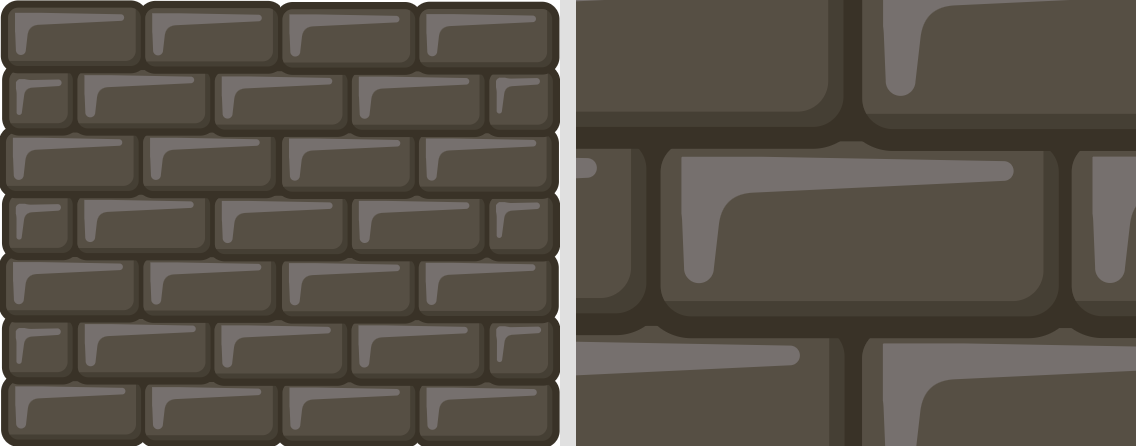
Left: the whole. Right: its middle third, enlarged.
This texture is drawn by a WebGL 2 fragment shader. Its source:

```glsl
#version 300 es
precision highp float;

uniform vec2 u_resolution;
out vec4 outColor;

// Layout, in units where the canvas measures SIZE (y runs downward)
const vec2 SIZE = vec2(7.68, 6.12);
const int ROWS = 7;
const float FULL_COLUMNS = 4.0;
const vec2 PITCH = vec2(1.88, 0.854);
const float FIRST_ROW_Y = 0.51;
const float EVEN_START = 0.085;
const float ODD_START = 1.035;
const float HALF_BRICK_OFFSET = 0.475;
const vec2 FULL_FACE = vec2(1.82, 0.80);
const vec2 HALF_FACE = vec2(0.87, 0.80);
const float CORNER = 0.14;
const float OUTLINE = 0.10;
const float SHADE = 0.07;

// Irregular laying of the bricks
const float SAG = 0.014;
const float LEFT_SHIFT = -0.03;
const float RIGHT_SHIFT = -0.01;
const float JITTER = 0.008;
const float GLINT_VARIATION = 0.03;

const vec3 BACKGROUND = vec3(1.0);
const vec3 MORTAR = vec3(0.222, 0.196, 0.152);
const vec3 SHADOW = vec3(0.272, 0.246, 0.202);
const vec3 FACE = vec3(0.338, 0.310, 0.268);
const vec3 GLINT = vec3(0.463, 0.440, 0.430);

vec2 hash2(vec2 p) {
    vec2 q = vec2(dot(p, vec2(127.1, 311.7)), dot(p, vec2(269.5, 183.3)));
    return fract(sin(q) * 43758.5);
}

float roundBox(vec2 p, vec2 halfSize, float radius) {
    vec2 q = abs(p) - halfSize + radius;
    return length(max(q, 0.0)) + min(max(q.x, q.y), 0.0) - radius;
}

float taperedStroke(vec2 p, vec2 a, vec2 b, float ra, float rb) {
    vec2 ab = b - a;
    float t = clamp(dot(p - a, ab) / dot(ab, ab), 0.0, 1.0);
    return length(p - a - ab * t) - mix(ra, rb, t);
}

float smoothUnion(float a, float b, float k) {
    float h = max(k - abs(a - b), 0.0) / k;
    return min(a, b) - h * h * k * 0.25;
}

// Bent highlight, measured from the top left of the face
float glintFull(vec2 q, float stretch) {
    float arm = taperedStroke(q, vec2(0.19, 0.155), vec2(1.555 + stretch, 0.135), 0.09, 0.045);
    float leg = taperedStroke(q, vec2(0.19, 0.17), vec2(0.175, 0.58), 0.10, 0.068);
    float bend = smoothUnion(arm, leg, 0.14);
    return max(bend, max(0.095 - q.x, 0.07 - q.y));
}

float glintHalf(vec2 q, float stretch) {
    float arm = taperedStroke(q, vec2(0.17, 0.195), vec2(0.65 + stretch, 0.175), 0.055, 0.045);
    float leg = taperedStroke(q, vec2(0.16, 0.21), vec2(0.135, 0.58), 0.06, 0.036);
    float bend = smoothUnion(arm, leg, 0.10);
    return max(bend, max(0.09 - q.x, 0.125 - q.y));
}

float coverage(float d) {
    return clamp(0.5 - d * u_resolution.x / SIZE.x, 0.0, 1.0);
}

// Paints the brick of one row that is nearest to p
vec3 paintRow(vec3 color, vec2 p, int row) {
    bool odd = row % 2 == 1;
    bool innerEven = !odd && row > 0 && row < ROWS - 1;
    float shift = innerEven ? (p.x < SIZE.x * 0.5 ? LEFT_SHIFT : RIGHT_SHIFT) : 0.0;
    p.x -= shift;

    // Odd rows hold one brick fewer and end in half bricks
    float start = odd ? ODD_START : EVEN_START;
    float last = odd ? FULL_COLUMNS - 1.0 : FULL_COLUMNS - 1.0;
    float column = clamp(floor((p.x - start) / PITCH.x), odd ? -1.0 : 0.0, last);
    bool leftHalf = odd && column < 0.0;
    bool rightHalf = odd && column == last;
    bool isHalf = leftHalf || rightHalf;
    vec2 center = vec2(start + PITCH.x * (column + 0.5), FIRST_ROW_Y + PITCH.y * float(row));
    if (leftHalf) center.x = start - HALF_BRICK_OFFSET;
    if (rightHalf) center.x = start + PITCH.x * last + HALF_BRICK_OFFSET;

    vec2 random = hash2(vec2(column, float(row)));
    center += (random - 0.5) * JITTER;
    center.y += SAG * smoothstep(0.25, 0.6, center.x / SIZE.x);

    vec2 size = isHalf ? HALF_FACE : FULL_FACE;
    float body = roundBox(p - center, size * 0.5, CORNER);
    vec2 q = p - center + size * 0.5;
    vec2 e = q - size + SHADE + CORNER;
    float lit = max(body, length(max(e, 0.0)) + min(max(e.x, e.y), 0.0) - CORNER);
    float stretch = (random.x - 0.3) * GLINT_VARIATION;
    float glint = isHalf ? glintHalf(q + vec2(0.0, rightHalf ? 0.04 : 0.0), stretch)
                         : glintFull(q, stretch);

    color = mix(color, MORTAR, coverage(body - OUTLINE));
    color = mix(color, SHADOW, coverage(body));
    color = mix(color, FACE, coverage(lit));
    return mix(color, GLINT, coverage(glint));
}

void main() {
    vec2 p = gl_FragCoord.xy / u_resolution;
    p = vec2(p.x, 1.0 - p.y) * SIZE;
    vec3 color = BACKGROUND;
    // Upper rows overlap the rows beneath them
    for (int row = ROWS - 1; row >= 0; row--) color = paintRow(color, p, row);
    outColor = vec4(color, 1.0);
}
```
